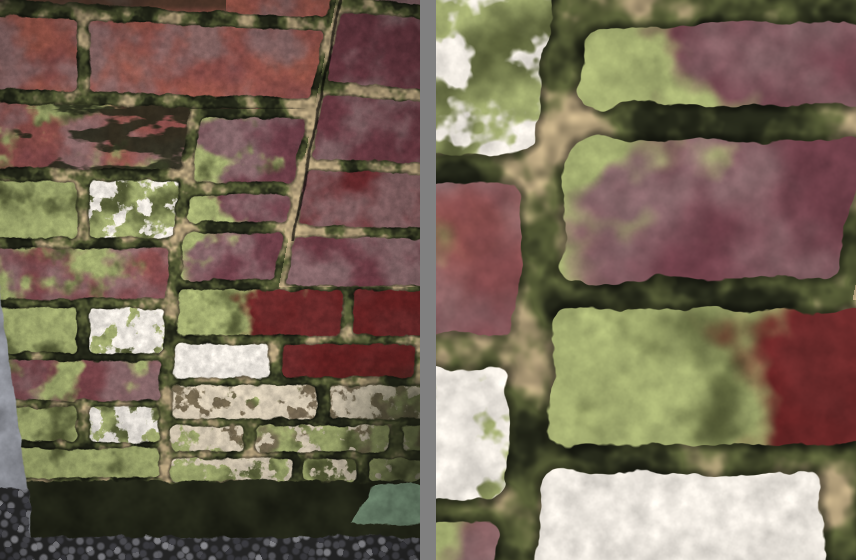
Left, the full canvas; right, a detail of the centre.
Give the GLSL for this texture, as a Shadertoy shader.

```glsl
// A weathered brick wall: three bonded panels meet at slanted sandy seams.
// Courses shrink downward; each brick is a rounded box roughened by noise,
// then stained with moss, lime and soot. A dark plinth and gravel lie below.
#define UNITS 768.0
#define COURSE_SHRINK 0.88
#define ROUGHNESS 9.0
#define CLAY vec3(0.58, 0.33, 0.28)
#define PLUM vec3(0.38, 0.22, 0.25)
#define CRIMSON vec3(0.36, 0.12, 0.12)
#define BLOOM vec3(0.51, 0.42, 0.42)
#define MOSS vec3(0.54, 0.57, 0.37)
#define LIME vec3(0.84, 0.82, 0.79)
#define SAND vec3(0.64, 0.57, 0.44)
#define OLIVE vec3(0.30, 0.32, 0.19)
#define DAMP vec3(0.13, 0.14, 0.09)
const float midJoints[9] = float[9](153., 259., 312., 391., 466., 523., 579., 624., 664.);
// panel: 0 left, 1 middle, 2 right; pos is p with the course tilt removed
struct Brick { vec2 lo, hi, pos; float row, col; int panel; };

float hash(vec2 p) {
    vec3 a = fract(vec3(p.xyx) * 0.1031);
    a += dot(a, a.yzx + 33.33);
    return fract((a.x + a.y) * a.z);
}
float noise(vec2 p) {
    vec2 i = floor(p), f = fract(p);
    f = f * f * (3. - 2. * f);
    return mix(mix(hash(i), hash(i + vec2(1, 0)), f.x),
               mix(hash(i + vec2(0, 1)), hash(i + 1.), f.x), f.y);
}
float fbm(vec2 p) {
    float sum = 0., amp = 0.533;
    for (int i = 0; i < 4; i++, amp *= 0.5) {
        sum += amp * noise(p);
        p = mat2(1.6, 1.2, -1.2, 1.6) * p + 7.3;
    }
    return sum;
}
float courseEdge(float k) { return 10. + 1015. * (1. - pow(COURSE_SHRINK, k)); }
float leftSeam(float y) { return 226. + 44. * pow(max(650. - y, 0.) / 500., 2.); }
float rightSeam(float y) { return 461. - 0.2 * y; }

Brick findBrick(vec2 p) {
    Brick b;
    float sl = leftSeam(p.y), sr = rightSeam(p.y);
    b.panel = p.x > sr && p.y < 393. ? 2 : (p.x > sl && p.y > 150. ? 1 : 0);
    b.pos = p;
    b.col = 0.;
    if (b.panel == 1) {
        int r = 0;
        for (int i = 1; i < 8; i++) if (p.y > midJoints[i]) r = i;
        b.row = float(r);
        b.lo = vec2(sl, midJoints[r]);
        b.hi = vec2(sr, midJoints[r + 1]);
        if (r > 2) { // running bond with a drifting first joint
            float first = (r % 2 == 1 ? 530. : 448.) - 17.5 * b.row, pitch = r == 7 ? 90. : 200.;
            b.col = max(0., floor((p.x - first) / pitch) + 1.);
            b.hi.x = first + pitch * b.col;
            if (b.col > 0.) b.lo.x = b.hi.x - pitch;
        }
        return b;
    }
    b.pos.y = b.panel == 2 ? p.y * 1.03 + 6. - 0.1 * (p.x - 450.) * (1. - p.y / 400.)
                           : p.y - 0.06 * p.x * max(0., 1. - p.y / 250.);
    b.row = floor(log(max(0.1, 1. - (b.pos.y - 10.) / 1015.)) / log(COURSE_SHRINK));
    b.lo = vec2(b.panel == 2 ? sr : -60., courseEdge(b.row));
    b.hi = vec2(b.panel == 2 ? 640. : (p.y < 150. ? sr : sl), courseEdge(b.row + 1.));
    if (b.panel == 0 && mod(b.row, 2.) < 0.5) {
        b.col = step(114., p.x);
        if (b.col > 0.5) b.lo.x = 114.; else b.hi.x = 114.;
    }
    return b;
}

vec3 brickColor(Brick b, vec2 p) {
    vec2 id = vec2(b.row * 7. + b.col * 3., float(b.panel) * 11.);
    float blotch = fbm(p * 0.022 + id), u = (p.x - b.lo.x) / (b.hi.x - b.lo.x);
    float moss = 0., lime = 0., soot = 0., r = b.row;
    vec3 c = mix(PLUM, CRIMSON, r == 2. ? 0.7 : 0.1);
    if (b.panel == 0) {
        bool header = mod(r, 2.) < 0.5;
        c = mix(CLAY, PLUM, clamp(p.y / 600. + blotch - 0.5, 0., 0.8));
        moss = r < 0.5 ? 0. : (header || r > 6. ? 1. : 0.57 - 0.3 * u);
        lime = header && r > 1. && b.col > 0.5 ? (r == 4. ? 0.62 : 0.47) : 0.;
        soot = r == 1. ? 0.3 + 0.3 * u : 0.;
    } else if (b.panel == 1) {
        c = r < 3. ? PLUM : (r < 5. ? CRIMSON : SAND * 0.65);
        moss = r < 3. ? 0.66 - 0.5 * u : (r < 4. ? 1.3 - 1.5 * u - 2. * b.col : 0.2 + 0.2 * (r - 4.));
        lime = r < 4. ? 0. : (r < 5. ? 0.9 - 0.75 * b.col : 0.58 - 0.05 * (r - 5.) - 0.1 * b.col);
    }
    float haze = r > 2.5 && b.panel == 1 ? 0.1 : 0.75;
    c = mix(c, BLOOM, haze * smoothstep(0.35, 0.68, fbm(p * 0.018 + id + 5.)));
    vec3 growth = mix(OLIVE, MOSS * 1.08, smoothstep(0.22, 0.5, fbm(p * 0.025 + 4.)));
    c = mix(c, growth, smoothstep(-0.09, 0.09, moss - blotch));
    vec3 wash = mix(LIME, SAND * 1.1, b.panel == 1 && r > 4.5 ? 0.45 : 0.);
    c = mix(c, wash, smoothstep(-0.06, 0.06, lime - fbm(p * 0.06 + id)));
    c = mix(c, DAMP, 0.85 * smoothstep(-0.06, 0.08, soot - fbm(p * vec2(0.025, 0.06) + 2.)));
    return c * (0.83 + 0.34 * fbm(p * 0.13));
}

void mainImage(out vec4 fragColor, in vec2 fragCoord) {
    vec2 p = vec2(fragCoord.x, iResolution.y - fragCoord.y) * UNITS / iResolution.y;
    float aa = UNITS / iResolution.y, rough = fbm(p * 0.06);
    // Rounded, chipped bricks
    Brick b = findBrick(p);
    vec2 q = abs(b.pos - 0.5 * (b.lo + b.hi)) - 0.5 * (b.hi - b.lo) + vec2(16., mix(18., 12., min(p.y / 600., 1.)));
    float d = length(max(q, 0.)) + min(max(q.x, q.y), 0.) - 7. + (rough - 0.5) * ROUGHNESS;
    // Mortar: sandy at the seams, mossy elsewhere
    float seam = min(abs(p.x - leftSeam(p.y)), abs(p.x - rightSeam(p.y)));
    float damp = fbm(p * 0.035 + 9.) + (b.panel == 2 ? -0.1 : 0.05) - 0.12 * smoothstep(45., 5., seam);
    vec3 c = mix(mix(SAND, OLIVE, smoothstep(0.3, 0.5, damp)), DAMP, smoothstep(0.5, 0.68, damp));
    c *= (0.8 + 0.4 * noise(p * 0.2)) * mix(0.6, 1., smoothstep(0., 5., d));
    c = mix(brickColor(b, p), c, smoothstep(-aa, aa, d));
    float crack = abs(p.x - rightSeam(p.y) - 9. + 6. * rough) - 2.;
    c *= 1. - 0.65 * smoothstep(aa, -aa, crack) * step(p.y, 330.);
    float shade = smoothstep(430., 580., p.x) * smoothstep(480., 560., p.y) + smoothstep(22., 6., p.y) * step(p.x, 310.);
    c = mix(c, DAMP, 0.6 * shade);
    // Plinth, pale ledge, side paving and pebbles
    float edge = (rough - 0.5) * 12.;
    c = mix(c, DAMP * (0.6 + 0.9 * fbm(p * 0.03)), smoothstep(-aa, aa, p.y - 660. + edge));
    float ledge = max(abs(p.y - 692.) - 27., 515. - 0.7 * (p.y - 665.) - p.x) + edge;
    c = mix(c, BLOOM.yxy * (0.8 + 0.5 * rough), smoothstep(aa, -aa, ledge));
    float side = min(0.14 * (p.y - 400.), 42.) - p.x + edge * 0.4;
    c = mix(c, vec3(0.6, 0.61, 0.64) * (0.75 + 0.4 * rough), smoothstep(-aa, aa, side));
    vec2 stone = vec2(9., 0.);
    for (int k = 0; k < 9; k++) {
        vec2 n = floor(p / 12.) + vec2(k % 3 - 1, k / 3 - 1);
        float dist = length(p / 12. - n - vec2(hash(n), hash(n + 31.)));
        if (dist < stone.x) stone = vec2(dist, hash(n + 57.));
    }
    vec3 gravel = mix(vec3(0.16), vec3(0.24, 0.24, 0.26) + 0.35 * stone.y * stone.y, smoothstep(0.6, 0.25, stone.x));
    c = mix(c, gravel, smoothstep(-aa, aa, max(p.y - 736., min(side, p.y - 670.)) + edge));
    // Corner falloff
    vec2 v = p / UNITS - vec2(0.36, 0.48);
    fragColor = vec4(c * (1.12 - 0.9 * dot(v, v)), 1.);
}
```
